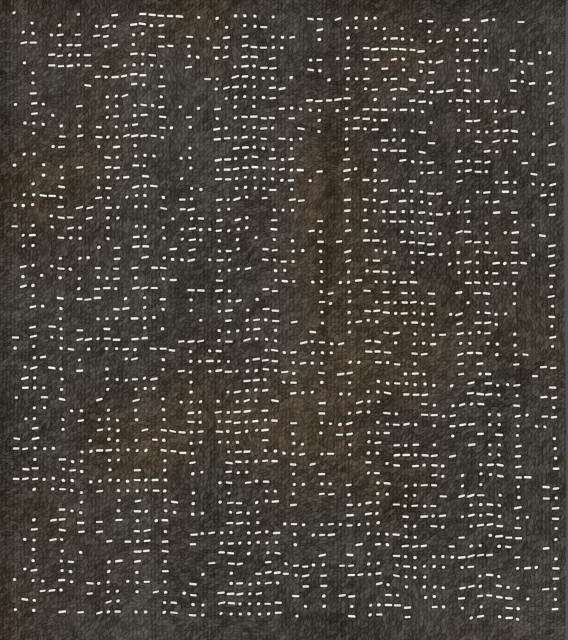
A Shadertoy shader for this texture:

```glsl
// Dark fuzzy wool cloth stitched with a slightly skewed grid of pale dots and dashes.

float hash(vec2 p) {
    return fract(sin(dot(p, vec2(127.1, 311.7))) * 4375.85);
}

// Layered sines: broad, soft variation around zero.
float drift(vec2 p) {
    float sum = 0.0, gain = 0.5;
    for (int i = 0; i < 4; i++) {
        sum += gain * sin(p.x + 1.7 * sin(p.y * 0.8 + float(i))) * cos(p.y * 0.9 + sin(p.x * 1.3));
        p = mat2(1.5, 1.1, -1.1, 1.5) * p + 2.3;
        gain *= 0.6;
    }
    return sum;
}

// Cellular tufts, each stretched along its own direction: x = gap to next tuft, y = tuft shade.
vec2 tufts(vec2 p) {
    vec2 cell = floor(p);
    float nearest = 9.0, second = 9.0, shade = 0.0;
    for (int j = -2; j <= 2; j++)
    for (int i = -2; i <= 2; i++) {
        vec2 id = cell + vec2(i, j);
        vec2 offset = id + vec2(hash(id), hash(id + 37.3)) - p;
        float angle = 0.9 + 1.1 * drift(id * 0.09) + 1.1 * (hash(id + 71.9) - 0.5);
        float c = cos(angle), s = sin(angle);
        float d = length(mat2(c, -s, s, c) * offset * vec2(0.55, 1.25));
        if (d < nearest) {
            second = nearest;
            nearest = d;
            shade = hash(id + 13.7);
        } else {
            second = min(second, d);
        }
    }
    return vec2(second - nearest, shade);
}

vec3 wool(vec2 p, vec2 uv) {
    vec2 tuft = tufts(p * 135.0);
    float tone = 0.29 + 0.36 * (tuft.y - 0.5) + 0.27 * smoothstep(0.0, 0.45, tuft.x);
    tone += 0.13 * drift(p * 9.0) + 0.10 * drift(p * 43.0 + 5.0);

    // Fine vertical ribs and long soft folds
    tone += 0.07 * sin(p.x * 1080.0 + sin(p.y * 9.0)) * (0.7 + 0.3 * sin(p.x * 61.0));
    float fold = uv.x - 0.58 - 0.008 * sin(uv.y * 9.0);
    float foldSpan = smoothstep(0.3, 0.55, uv.y) * smoothstep(0.95, 0.7, uv.y);
    tone -= 0.17 * exp(-fold * fold * 6000.0) * foldSpan;
    tone += 0.07 * exp(-pow((uv.x - 0.24) * 28.0, 2.0));
    tone += 0.06 * exp(-pow((uv.x - 0.51) * 25.0, 2.0));

    // Darker borders
    tone -= 0.14 * smoothstep(0.03, 0.0, uv.x) + 0.12 * smoothstep(0.97, 1.0, uv.y);

    vec3 cloth = mix(vec3(0.15, 0.13, 0.105), vec3(0.41, 0.385, 0.35), clamp(tone, 0.0, 1.0));
    float rust = smoothstep(-0.2, 0.5, drift(p * 5.0 + 1.4)) + foldSpan * exp(-fold * fold * 250.0);
    return cloth * mix(vec3(0.97, 1.0, 1.03), vec3(1.05, 0.98, 0.90), min(rust, 1.0));
}

// Coverage of the stitch at p: x = thread, y = soft shadow around it.
vec2 stitches(vec2 p, vec2 uv) {
    float down = 1.0 - uv.y;
    vec2 grid = vec2((uv.x - 0.025 - 0.010 * down * (uv.x + 0.3)) / 0.942 * 58.0,
                     (down - 0.021 - 0.013 * uv.x) / 0.933 * 59.0);
    grid.y += 0.10 * sin(uv.x * 31.0) + 0.07 * sin(uv.x * 67.0 + uv.y * 5.0);
    grid.x += 0.10 * sin(uv.y * 13.0 + uv.x * 8.0);
    vec2 id = floor(grid + 0.5);
    if (id.x < 0.0 || id.x > 58.0 || id.y < 0.0 || id.y > 59.0) return vec2(0.0);

    // Columns hold dense or sparse runs that shift slowly between rows
    float density = 0.28 + 0.42 * step(0.38, hash(vec2(id.x, 4.0)));
    density += 0.40 * (hash(floor(id / vec2(4.0, 2.0)) + 9.1) - 0.5);
    if (hash(id + 51.3) > density) return vec2(0.0);

    vec2 local = (grid - id) * vec2(0.0144, -0.0158);
    local -= (vec2(hash(id + 2.2), hash(id + 8.4)) - 0.5) * vec2(0.0020, 0.0022);
    local.y -= local.x * (0.30 * hash(id + 6.1) - 0.08);

    bool dash = hash(id + 23.7) < 0.43;
    float halfLength = dash ? 0.0029 + 0.0013 * hash(id + 3.5) : 0.0003;
    float radius = (dash ? 0.0016 : 0.0022) + 0.0004 * hash(id + 17.7);
    local.x -= clamp(local.x, -halfLength, halfLength);
    float d = length(local) - radius;
    float blur = 0.8 / iResolution.y;
    return vec2(smoothstep(blur, -blur, d) * (0.90 + 0.10 * hash(id + 44.0)),
                smoothstep(0.003, 0.0, d));
}

void mainImage(out vec4 fragColor, in vec2 fragCoord) {
    vec2 uv = fragCoord / iResolution.xy;
    vec2 p = fragCoord / iResolution.y;
    vec3 color = wool(p, uv);

    vec2 stitch = stitches(p, uv);
    color *= 1.0 - 0.22 * stitch.y;
    color = mix(color, vec3(0.95, 0.94, 0.90), stitch.x);

    // Cool sliver of backing beyond the right selvedge
    float selvedge = 0.995 + 0.002 * sin(uv.y * 7.0);
    color = mix(color, vec3(0.31, 0.33, 0.34), smoothstep(selvedge - 0.002, selvedge + 0.002, uv.x));
    fragColor = vec4(color, 1.0);
}
```
